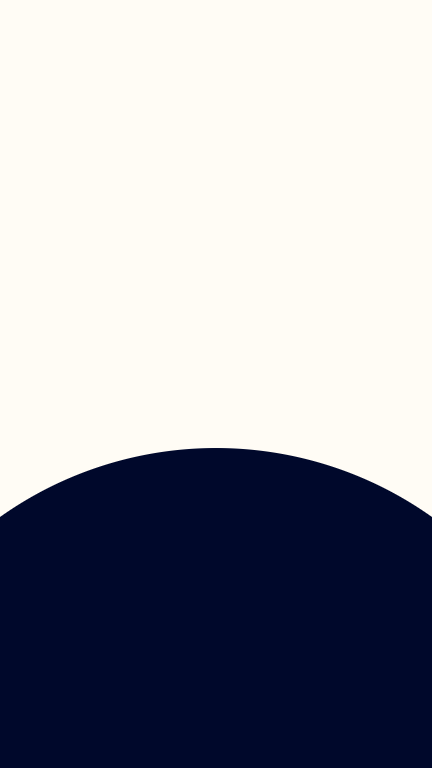
Reproduce this background procedurally as a WebGL 1 fragment shader.

```glsl
precision highp float;
// A large navy disc rising from the bottom edge of a plain cream field.

uniform vec2 u_resolution;

const vec3 CREAM = vec3(1.0, 0.99, 0.96);
const vec3 NAVY = vec3(0.0, 0.03, 0.17);

// Disc measures, in canvas widths
const float DISC_RADIUS = 0.8625;
const float DISC_TOP = 0.7407;

float circleDistance(vec2 point, vec2 center, float radius) {
    return length(point - center) - radius;
}

// Coverage of a shape, softened over one pixel
float coverage(float signedDistance, float pixel) {
    return clamp(0.5 - signedDistance / pixel, 0.0, 1.0);
}

void main() {
    // Width spans 0 to 1; the height is scaled to the canvas shape
    float canvasAspect = u_resolution.y / u_resolution.x;
    vec2 point = gl_FragCoord.xy / u_resolution * vec2(1.0, canvasAspect);
    float pixel = 1.0 / u_resolution.x;

    vec2 center = vec2(0.5, DISC_TOP - DISC_RADIUS);
    float disc = coverage(circleDistance(point, center, DISC_RADIUS), pixel);

    gl_FragColor = vec4(mix(CREAM, NAVY, disc), 1.0);
}
```
